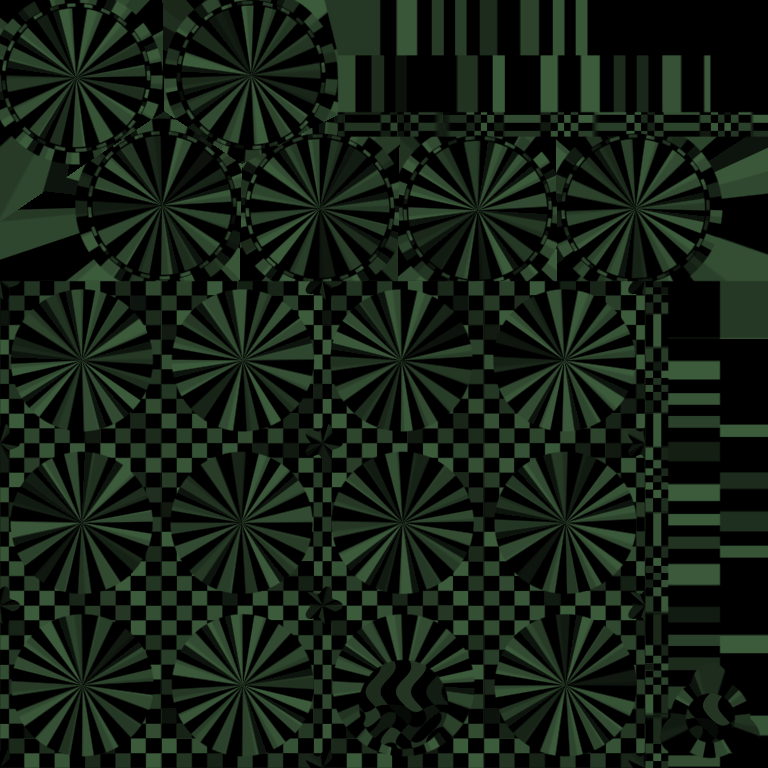
Write a three.js fragment shader that draws this pattern.

```glsl
// Draws an atlas of green and black pinwheel discs with checks, shards and bar strips.
varying vec2 vUv;

const vec3 GREEN = vec3(0.235, 0.355, 0.232);
const float TAU = 6.2831853;
const float EDGE = 0.002;           // softness of every edge
const vec2 TILE = vec2(0.21, 0.2115);
const float TILE_RADIUS = 0.0925;
const float RAY_PAIRS = 16.0;
const float CHECK = 0.0198;
const float SEAM = 0.0117;          // narrow check column at alternate seams
const float RING_RADIUS = 0.0975;
const vec2 GRID_SIZE = vec2(0.84, 0.634);
const vec2 CONE = vec2(0.925, 0.065);

float hash(vec2 p) {
  return fract(sin(dot(p, vec2(127.1, 311.7))) * 43758.5453);
}

float below(float x, float limit) {
  return clamp((limit - x) / EDGE + 0.5, 0.0, 1.0);
}

// Lit on even unit cells, dark on odd ones.
float alternate(float x, float width) {
  float d = 0.5 - abs(2.0 * fract((x + 0.5) * 0.5) - 1.0);
  return clamp(d / width + 0.5, 0.0, 1.0);
}

float tone(float h) {
  return clamp(0.15 + 0.95 * h, 0.0, 1.0);
}

// Alternating wedges, each with its own tone and a folded facet.
float rays(vec2 d, float pairs, float seed) {
  float a = atan(d.y, d.x) / TAU + 0.5;
  float x = a * 2.0 * pairs + 0.3 * sin(a * TAU * 3.0 + seed * 9.0);
  float pair = floor((x + 0.5) * 0.5);
  float width = 2.0 * pairs * EDGE / (TAU * max(length(d), 0.001));
  float h = hash(vec2(mod(pair, pairs), seed));
  float lit = alternate(x, width) * tone(sqrt(h));
  float fold = smoothstep(-width, width, x - 2.0 * pair - fract(h * 17.0));
  float glint = 0.22 * step(0.72, fract(h * 31.0)) * alternate(x + 1.0, width);
  return lit * mix(0.82, 1.0, fold) + glint * fold;
}

float checks(vec2 q, vec2 width, float seed) {
  float a = alternate(q.x, width.x);
  float b = alternate(q.y, width.y);
  return mix(1.0 - a, a, b) * tone(pow(hash(floor(q) + seed), 0.7));
}

// Bars of uneven width; cover is the share of bars kept.
float bars(float x, float seed, float cover) {
  x = x / CHECK + 0.45 * sin(x * 41.0 + seed);
  float h = hash(vec2(floor((x + 0.5) * 0.5), seed));
  return alternate(x, EDGE / CHECK) * tone(sqrt(fract(h * 13.0))) * step(h, cover);
}

// Bent checks that fill the core of a broken disc.
float jumble(vec2 d) {
  vec2 q = d / CHECK + 0.5 * sin(d.yx * 95.0);
  q.y = mix(q.y, 0.5, smoothstep(-0.005, 0.005, d.y));
  return 0.6 * checks(q, vec2(EDGE / CHECK), 5.0);
}

float tileGrid(vec2 p) {
  // Checked ground
  float s = p.x - 2.0 * TILE.x * floor(p.x / (2.0 * TILE.x) + 0.5);
  float wide = step(SEAM, abs(s));
  float u = mix(s / SEAM, sign(s) * (1.0 + (abs(s) - SEAM) / CHECK), wide);
  vec2 q = vec2(u, p.y * 11.0 / TILE.y);
  float v = checks(q, vec2(EDGE / mix(SEAM, CHECK, wide), EDGE / CHECK), 2.0);

  // Dark stars on the narrow seams
  vec2 star = vec2(s, p.y - TILE.y * floor(p.y / TILE.y + 0.5));
  float reach = 0.021 + 0.005 * cos(5.0 * atan(star.y, star.x));
  v = mix(v, 0.5 * rays(star, 5.0, floor(p.y / TILE.y + 0.5)), below(length(star), reach));

  // Pinwheels
  vec2 cell = floor(p / TILE);
  vec2 d = p - (cell + 0.5) * TILE - vec2(0.0, 0.002);
  d.x += 0.005 * (hash(cell) - 0.5);
  v = mix(v, rays(d, RAY_PAIRS, hash(cell + 3.0)), below(length(d), TILE_RADIUS));
  if (cell == vec2(2.0, 0.0)) {
    vec2 core = d + vec2(0.0, 0.025);
    v = mix(v, jumble(core), below(length(core), 0.058));
  }
  return v;
}

float topStrips(vec2 p) {
  float outer = bars(p.x, 1.0, 0.95 - smoothstep(0.72, 0.95, p.x));
  outer = mix(outer, 0.62, below(p.x, 0.495));
  float inner = bars(p.x, 4.0, 0.95) * below(p.x, 0.925);
  float fine = checks(vec2(p.x / 0.016 + sin(p.x * 60.0), p.y / 0.0105), vec2(0.15), 7.0);
  return mix(mix(outer, inner, below(p.y, 0.928)), fine, below(p.y, 0.854));
}

float sideStrips(vec2 p) {
  float fine = checks(vec2(p.x / 0.0105, p.y / 0.016 + sin(p.y * 50.0)), vec2(0.15), 9.0);
  float inner = bars(p.y, 6.0, 0.95) * below(p.y, 0.56);
  float outer = mix(0.62, bars(p.y, 8.0, 0.6), below(p.y, 0.56));
  float v = mix(mix(outer, inner, below(p.x, 0.9375)), fine, below(p.x, 0.87));
  vec2 d = p - CONE;
  float reach = 0.052 + 0.02 * max(0.0, sin(atan(d.y, d.x) * 3.0 - 3.1));
  float cone = mix(rays(d, 7.0, 3.0), jumble(d), below(length(d), 0.032));
  return mix(v, cone, below(length(d), reach));
}

// Ringed pinwheels in rows of two and four, with shards spreading outside them.
float ringedDiscs(vec2 p, float ground, float isStrip) {
  vec2 d = vec2(9.0);
  float seed = 0.0;
  for (int i = 0; i < 6; i++) {
    float k = float(i);
    vec2 centre = i < 2 ? vec2(0.099 + 0.228 * k, 0.9) : vec2(0.211 + 0.2055 * (k - 2.0), 0.73);
    centre.y += 0.008 * (hash(vec2(k, 4.0)) - 0.5);
    if (length(p - centre) < length(d)) { d = p - centre; seed = k + 1.0; }
  }
  float r = length(d);
  float shards = mix(rays(d, 8.0, seed + 20.0), rays(d, 17.0, seed + 30.0), below(r, 0.113));
  float v = mix(shards, ground, isStrip);
  v = mix(v, 0.0, below(r, RING_RADIUS));
  v = mix(v, rays(d, 24.0, seed + 40.0), below(abs(r - 0.0945), 0.0022));
  return mix(v, rays(d, RAY_PAIRS, seed), below(r, 0.0905));
}

void main() {
  vec2 p = vUv;
  float isStrip = below(0.822, p.y) * below(0.44 - 0.25 * max(0.0, p.y - 0.93), p.x);
  float upper = ringedDiscs(p, topStrips(p), isStrip);
  float lower = mix(sideStrips(p), tileGrid(p), below(p.x, GRID_SIZE.x));
  float shade = mix(upper, lower, below(p.y, GRID_SIZE.y));
  gl_FragColor = vec4(GREEN * shade, 1.0);
}
```
